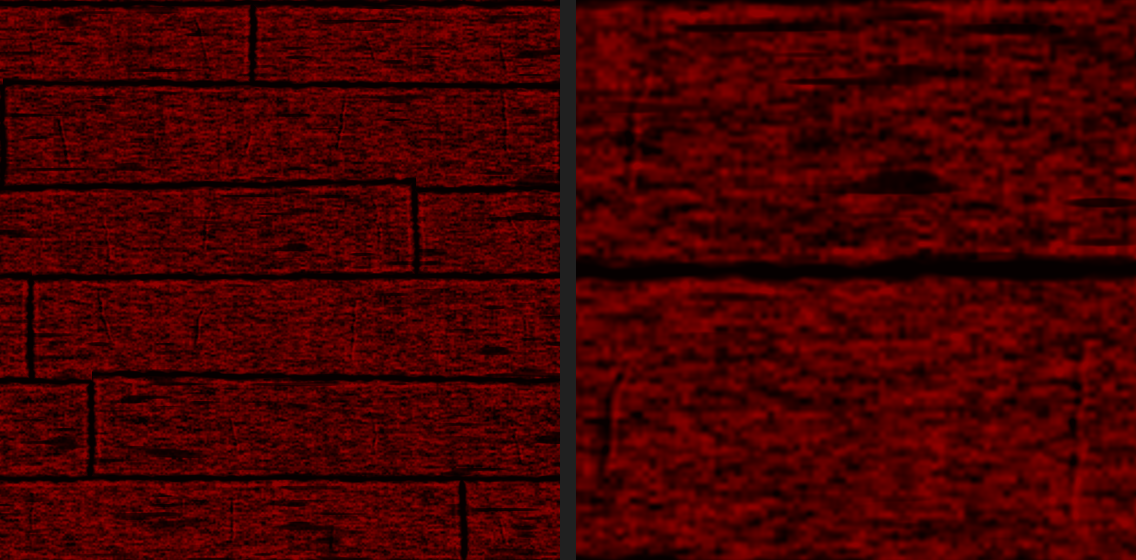
Left: the whole. Right: its middle third, enlarged.
Give the GLSL for this texture, as a three.js fragment shader.

```glsl
// Dark red wooden planks in six staggered rows, with black grooves, streaked grain and cracks.
varying vec2 vUv;

const float ROWS = 6.0;
const float GROOVE_HALF_WIDTH = 0.0048;
const float RIM_INSET = 0.0125;
const vec3 GROOVE_COLOR = vec3(0.025, 0.0, 0.0);
const vec3 WOOD_COLOR = vec3(1.0, 0.0, 0.0);

float hash(vec2 p) {
  return fract(sin(dot(p, vec2(127.1, 311.7))) * 43758.5453);
}

float noise(vec2 p) {
  vec2 cell = floor(p);
  vec2 f = fract(p);
  f = f * f * (3.0 - 2.0 * f);
  float low = mix(hash(cell), hash(cell + vec2(1.0, 0.0)), f.x);
  float high = mix(hash(cell + vec2(0.0, 1.0)), hash(cell + vec2(1.0, 1.0)), f.x);
  return mix(low, high, f.y);
}

// Soft ridge of the given half width around zero
float ridge(float d, float halfWidth) {
  float t = d / halfWidth;
  return exp(-t * t);
}

// Per-row value, rows counted from the top
float rowValue(vec3 upper, vec3 lower, float row) {
  vec3 v = row < 2.5 ? upper : lower;
  float k = mod(row, 3.0);
  return k < 0.5 ? v.x : (k < 1.5 ? v.y : v.z);
}

float jointX(float row) {
  return rowValue(vec3(0.453, 0.006, 0.742), vec3(0.057, 0.164, 0.828), row);
}

// Height of the seam above a row; it tilts and steps at that row's joint
float seamY(float row, float x) {
  float wrapped = mod(row, ROWS);
  float base = rowValue(vec3(1.0, 0.855, 0.674), vec3(0.512, 0.331, 0.152), wrapped);
  float tilt = rowValue(vec3(0.0, -0.008, 0.016), vec3(0.003, -0.014, 0.0), wrapped);
  float wobble = 0.003 * (noise(vec2(x * 28.0, wrapped * 7.0)) - 0.5);
  return base + tilt * (fract(x - jointX(wrapped)) - 0.5) + wobble - floor(row / ROWS);
}

// Horizontal grain: long fibres, short fibres and fine speckle
float grain(vec2 p) {
  float fibres = noise(p * vec2(32.0, 180.0)) - 0.5;
  float flecks = noise(p * vec2(100.0, 235.0) + 17.0) - 0.5;
  float speckle = noise(p * 256.0 + 41.0) - 0.5;
  return 0.22 * fibres + 0.30 * flecks + 0.26 * speckle;
}

// Thin dark splits, gathered in patches
float splits(vec2 p) {
  float streak = smoothstep(0.66, 0.88, noise(p * vec2(17.0, 125.0) + 63.0));
  float patches = smoothstep(0.25, 0.65, noise(p * vec2(7.0, 20.0) + 9.0));
  return streak * patches;
}

// Slanted bowed cracks: a light lip beside a dark cut
float cracks(vec2 p, float row, float v) {
  float sum = 0.0;
  for (int i = 0; i < 4; i++) {
    vec2 id = vec2(float(i) + 3.0, row + 11.0);
    float center = (float(i) + 0.15 + 0.7 * hash(id)) / 4.0;
    float lean = (hash(id + 20.0) - 0.6) * 0.10;
    float bow = (hash(id + 40.0) - 0.5) * 0.07;
    float start = 0.1 + 0.25 * hash(id + 60.0);
    float end = start + 0.3 + 0.35 * hash(id + 80.0);
    float span = smoothstep(start, start + 0.06, v) * (1.0 - smoothstep(end - 0.06, end, v));
    float jitter = 0.006 * (noise(vec2(v * 12.0, center * 90.0)) - 0.5);
    float d = p.x - center - lean * (v - 0.5) - bow * v * (1.0 - v) - jitter;
    float wear = 0.4 + 0.6 * noise(vec2(v * 16.0, row * 5.0 + float(i)));
    sum += span * wear * (0.17 * ridge(d, 0.0022) - 0.19 * ridge(d + 0.005, 0.0026));
  }
  return sum;
}

void main() {
  vec2 p = vec2(vUv.x, fract(vUv.y + 0.006));

  // Find the row and its bounds
  float row = 0.0;
  for (int i = 1; i < 6; i++) {
    row += step(p.y, seamY(float(i), p.x));
  }
  float top = seamY(row, p.x);
  float bottom = seamY(row + 1.0, p.x);
  float v = (p.y - bottom) / (top - bottom);

  // Distances to the plank edges
  float sway = 0.007 * (noise(vec2(v * 3.0, row * 9.0)) - 0.5);
  float along = fract(p.x - jointX(row) - sway);
  float sideEdge = min(along, 1.0 - along);
  float topEdge = top - p.y;
  float bottomEdge = p.y - bottom;
  float edge = min(sideEdge, min(topEdge, bottomEdge));

  // Wood surface
  float tone = 0.305 + grain(p) + cracks(p, row, v);
  tone += 0.03 * (hash(vec2(row, 5.0)) - 0.5);
  tone *= 1.0 - 0.75 * splits(p);

  // Worn light rim, weaker along the bottom
  float rimWear = 0.35 + 0.65 * noise(p * 22.0 + 31.0);
  float rimSide = bottomEdge < min(topEdge, sideEdge) ? 0.55 : 1.0;
  tone += 0.19 * rimWear * rimSide * ridge(edge - RIM_INSET, 0.0032);

  // Ragged groove
  float ragged = edge + 0.005 * (noise(p * vec2(70.0, 150.0)) - 0.5);
  float wood = smoothstep(GROOVE_HALF_WIDTH - 0.0025, GROOVE_HALF_WIDTH + 0.004, ragged);
  vec3 color = mix(GROOVE_COLOR, WOOD_COLOR * clamp(tone, 0.03, 0.56), wood);
  gl_FragColor = vec4(color, 1.0);
}
```
